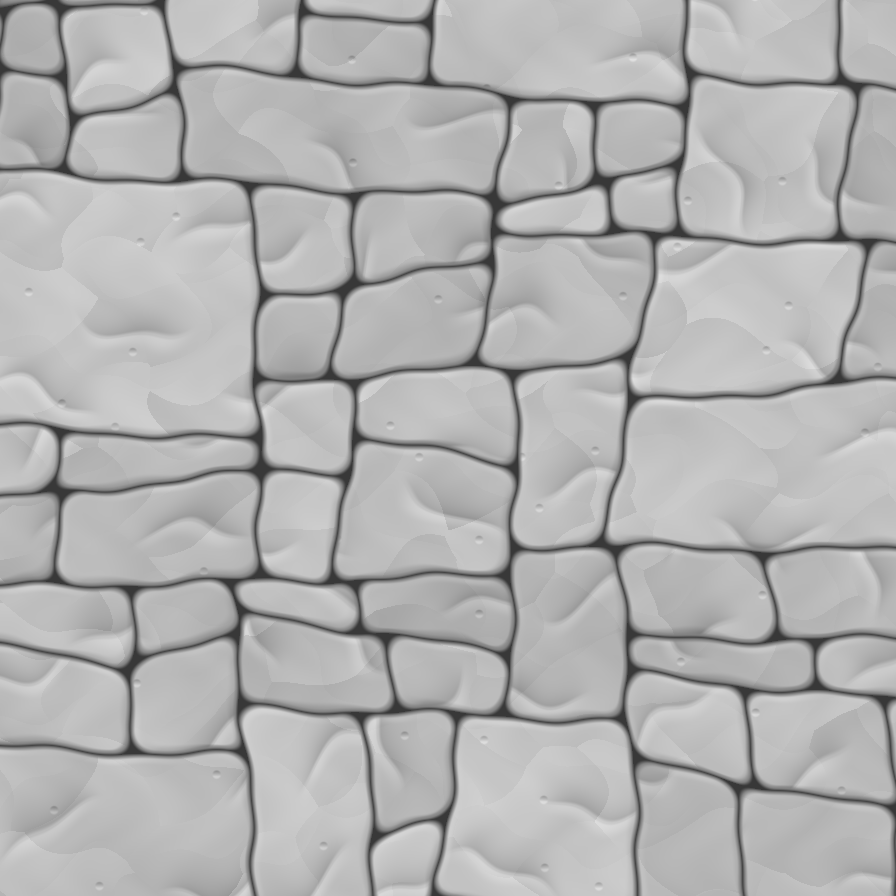
Reproduce this texture procedurally as a WebGL 1 fragment shader.

```glsl
precision highp float;
uniform vec2 u_resolution;

const vec2 BLOCK = vec2(0.25, 0.19);

float hash(vec2 p) {
  return fract(sin(dot(p, vec2(127.1, 311.7))) * 43758.5);
}

float smoothMin(float a, float b) {
  float h = max(0.022 - abs(a - b), 0.0);
  return min(a, b) - h * h / 0.088;
}

// Signed offsets from the slanted joints through a lattice vertex
float upright(vec2 p, vec2 vertex) {
  vec2 o = p - vertex * BLOCK;
  return o.x - (hash(vertex) - 0.5) * 0.15 - (hash(vertex + 7.3) - 0.5) * 0.36 * o.y;
}

float level(vec2 p, vec2 vertex) {
  vec2 o = p - vertex * BLOCK;
  return o.y - (hash(vertex) - 0.5) * 0.11 - (hash(vertex + 7.3) - 0.5) * 0.2 * o.x;
}

// Interlocked blocks, some cut into smaller stones: edge distance and stone id
vec2 stone(vec2 p) {
  vec2 near = vec2(0.0), far = vec2(0.0), block = vec2(0.0);
  float best = -1.0;
  for (int y = -1; y <= 1; y++) {
    for (int x = -1; x <= 1; x++) {
      vec2 cell = floor(p / BLOCK) + vec2(x, y);
      float odd = mod(cell.x + cell.y, 2.0);
      vec2 a = vec2(upright(p, cell + vec2(0.0, odd)),
                    level(p, cell + vec2(1.0 - odd, 0.0)));
      vec2 b = -vec2(upright(p, cell + vec2(1.0, 1.0 - odd)),
                     level(p, cell + vec2(odd, 1.0)));
      float inside = min(min(a.x, a.y), min(b.x, b.y));
      if (inside > best) {
        best = inside;
        near = a;
        far = b;
        block = cell;
      }
    }
  }
  float id = hash(block + 3.7);
  vec2 axis = hash(block + 9.1) < 0.5 ? vec2(1.0, 0.0) : vec2(0.0, 1.0);
  for (int i = 0; i < 2; i++) {
    if (hash(vec2(id * 91.0, 2.3)) < 0.72) {
      float share = mix(0.34, 0.66, hash(vec2(id * 37.0, 5.1)));
      float slant = (hash(vec2(id * 53.0, 8.7)) - 0.5) * 0.3;
      float cut = dot(axis, near * (1.0 - share) - far * share)
                + slant * dot(axis.yx, near - far);
      if (cut > 0.0) near = mix(near, vec2(cut), axis);
      else far = mix(far, vec2(-cut), axis);
      id = hash(vec2(id * 57.0, step(0.0, cut) + 1.0));
    }
    axis = axis.yx;
  }
  return vec2(smoothMin(smoothMin(near.x, far.x), smoothMin(near.y, far.y)), id);
}

// Cellular noise: offset from the nearest point and its random value
vec3 cellular(vec2 p) {
  vec3 nearest = vec3(9.0);
  for (int y = -1; y <= 1; y++) {
    for (int x = -1; x <= 1; x++) {
      vec2 cell = floor(p) + vec2(x, y);
      vec2 o = p - cell - vec2(hash(cell), hash(cell + 31.7));
      if (dot(o, o) < dot(nearest.xy, nearest.xy)) nearest = vec3(o, hash(cell + 63.1));
    }
  }
  return nearest;
}

// Curved chiselled folds: soft shadow on one side, thin light on the other
float folds(vec2 p, float id) {
  float angle = mix(0.6, 2.4, hash(vec2(id * 71.0, 4.0)));
  vec2 q = mat2(cos(angle), -sin(angle), sin(angle), cos(angle)) * p + id * 9.0;
  q.x += 0.024 * sin(q.y * 23.0) + 0.008 * sin(q.y * 61.0 + q.x * 25.0);
  float s = q.x * 10.0;
  float saw = fract(s);
  float shadow = exp(-saw * 5.0) * smoothstep(0.0, 0.05, saw);
  float light = smoothstep(0.8, 0.97, saw) * smoothstep(1.0, 0.97, saw);
  float row = floor(s + 0.5);
  float strength = smoothstep(-0.2, 0.9, sin(q.y * 24.0 + row * 2.4 + id * 40.0));
  return (0.055 * light - 0.14 * shadow) * strength;
}

void main() {
  vec2 p = gl_FragCoord.xy / min(u_resolution.x, u_resolution.y);
  vec2 bent = p + 0.004 * sin(p.yx * vec2(33.0, 27.0) + vec2(1.0, 4.0))
                + 0.0016 * sin(p.yx * vec2(83.0, 71.0) + p * 40.0);
  vec2 here = stone(bent);
  float d = here.x, id = here.y;

  // Stone face: own grey, tilted facets and folds
  float tone = 0.735 + (id - 0.5) * 0.085 + folds(p, id);
  vec3 facet = cellular(bent * vec2(9.0, 11.0) + 0.22 * sin(p.yx * 37.0) + id * 20.0);
  float turn = facet.z * 6.28;
  tone += 0.05 * dot(facet.xy, vec2(cos(turn), sin(turn)));
  tone += 0.006 * sin(p.x * 90.0 + 3.0 * sin(p.y * 47.0));

  // Small chipped pits
  vec3 pit = cellular(p * 11.0 + 5.0);
  float hole = smoothstep(0.065, 0.035, length(pit.xy)) * step(0.62, pit.z);
  tone -= hole * clamp(pit.y * 3.5, -0.08, 0.15);

  // Rim: lit along the top, shaded underneath
  float slope = (stone(bent + vec2(-0.0015, 0.0025)).x - d) / 0.003;
  float wear = 0.6 + 0.4 * sin(p.x * 41.0 + 2.0 * sin(p.y * 33.0) + id * 30.0);
  tone -= 0.13 * max(slope, 0.0) * smoothstep(0.005 + 0.009 * wear, 0.004, d);
  tone += 0.06 * wear * clamp(-slope, 0.0, 1.0) * smoothstep(0.013, 0.007, d);

  // Joint: grey flank falling into a dark core
  float flank = mix(0.22, 0.5, smoothstep(-0.001, 0.0028, d));
  tone = mix(flank, tone, smoothstep(0.0015, 0.0062, d));
  gl_FragColor = vec4(vec3(tone), 1.0);
}
```
